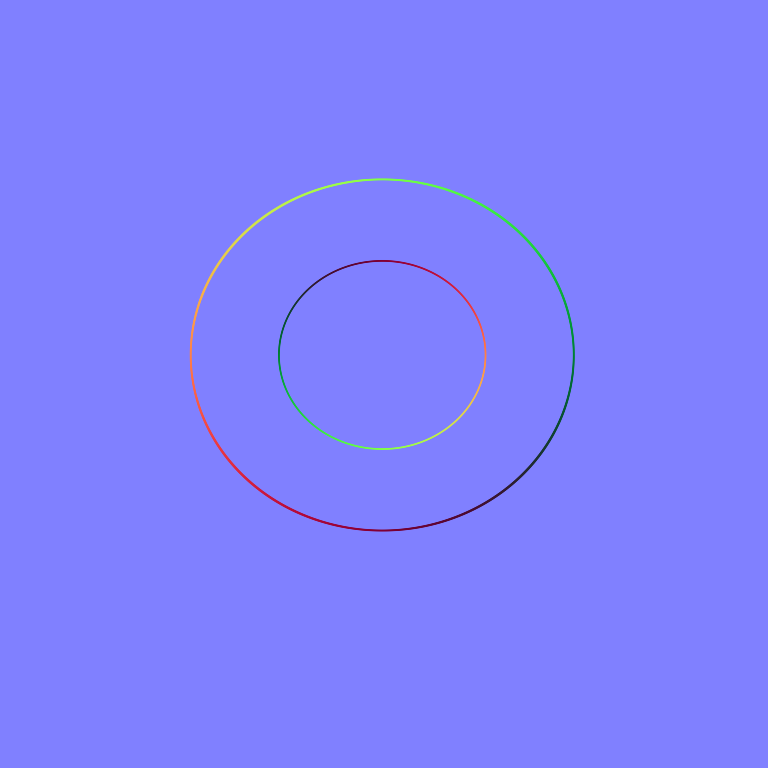
This texture map is drawn by a Shadertoy shader. Its source:

```glsl
const vec3 FLAT_NORMAL = vec3(0.5, 0.5, 1.0);
const vec2 RING_CENTER = vec2(0.4977, 0.5378);
const vec2 OUTER_RADII = vec2(0.2494, 0.2286);
const vec2 INNER_RADII = vec2(0.1345, 0.1225);

// Approximate signed distance to an axis-aligned ellipse
float ellipseDistance(vec2 p, vec2 radii) {
    float k = length(p / radii);
    float slope = length(p / (radii * radii));
    return k * (k - 1.0) / max(slope, 1e-4);
}

// Outward unit normal of the ellipse through p
vec2 ellipseNormal(vec2 p, vec2 radii) {
    vec2 gradient = p / (radii * radii);
    return gradient / max(length(gradient), 1e-4);
}

// Steep bevel encoded as a tangent-space normal colour
vec3 bevelColor(vec2 tilt) {
    float blue = 0.24 + 0.05 * dot(tilt, vec2(0.7, 0.7));
    return vec3(0.5 + 0.5 * tilt, blue);
}

float strokeMask(float dist, float halfWidth, float pixel) {
    return 1.0 - smoothstep(-0.5 * pixel, 0.5 * pixel, abs(dist) - halfWidth);
}

// Blend one bevelled ring over the base; facing flips its slope
vec3 addRing(vec3 base, vec2 p, vec2 radii, float halfWidth, float facing, float pixel) {
    vec2 tilt = facing * ellipseNormal(p, radii) * vec2(-1.0, 1.0);
    float mask = strokeMask(ellipseDistance(p, radii), halfWidth, pixel);
    return mix(base, bevelColor(tilt), mask);
}

void mainImage(out vec4 fragColor, in vec2 fragCoord) {
    vec2 p = fragCoord / iResolution.xy - RING_CENTER;
    float pixel = 1.0 / min(iResolution.x, iResolution.y);

    // The outer stroke is slightly wider along the diagonals
    vec2 n = ellipseNormal(p, OUTER_RADII);
    float outerWidth = 0.0013 + 0.0008 * abs(n.x * n.y);

    vec3 color = FLAT_NORMAL;
    color = addRing(color, p, OUTER_RADII, outerWidth, 1.0, pixel);
    color = addRing(color, p, INNER_RADII, 0.0012, -1.0, pixel);
    fragColor = vec4(color, 1.0);
}
```
